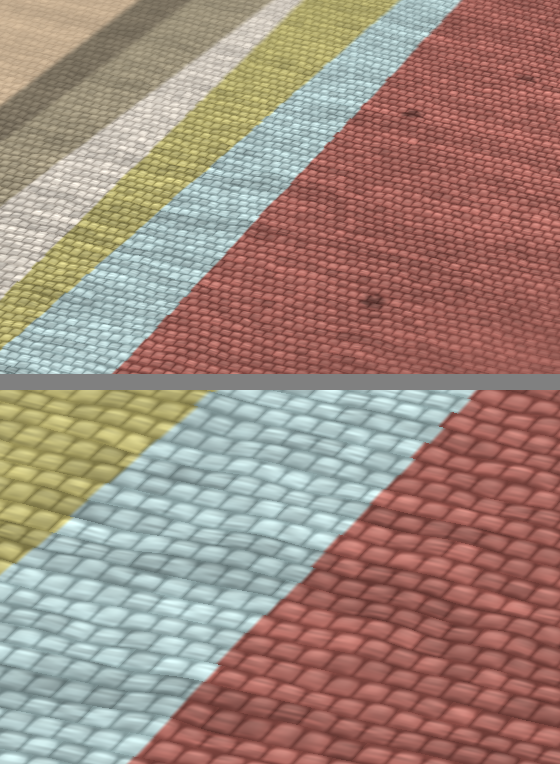
Top: the whole. Bottom: its middle third, enlarged.
Reproduce this texture procedurally as a Shadertoy shader.

```glsl
// Striped woven cloth seen at a slant: six coloured stripe edges run to the upper right,
// crossed by brick-laid rows of rounded threads that shrink with distance.
// Hashes vary rows and threads, noise adds fibres and slubs, and a soft focus fades the far corner.

const int EDGES = 6;
const vec3 TAN    = vec3(0.78, 0.69, 0.58);
const vec3 BROWN  = vec3(0.50, 0.46, 0.39);
const vec3 STONE  = vec3(0.62, 0.58, 0.49);
const vec3 CREAM  = vec3(0.82, 0.79, 0.75);
const vec3 OLIVE  = vec3(0.70, 0.67, 0.43);
const vec3 AQUA   = vec3(0.67, 0.76, 0.765);
const vec3 RED    = vec3(0.635, 0.385, 0.355);
const vec2 VANISH = vec2(3.36, 3.28);   // where the stripes converge
const float COLUMN_PITCH = 0.036;
const float ROW_PITCH = 0.023;
const float ROW_SLOPE = 0.23;
const float ROW_SHRINK = 0.35;

float hash(vec2 p) {
    vec3 q = fract(vec3(p.xyx) * 0.1031);
    q += dot(q, q.yzx + 33.33);
    return fract((q.x + q.y) * q.z);
}

float noise(vec2 p) {
    vec2 i = floor(p), f = fract(p);
    f = f * f * (3.0 - 2.0 * f);
    return mix(mix(hash(i), hash(i + vec2(1, 0)), f.x),
               mix(hash(i + vec2(0, 1)), hash(i + vec2(1, 1)), f.x), f.y);
}

float roundBox(vec2 p, vec2 halfSize, float radius) {
    vec2 d = abs(p) - halfSize + radius;
    return length(max(d, 0.0)) + min(max(d.x, d.y), 0.0) - radius;
}

// Canvas position to (column, row) thread coordinates
vec2 weaveCoords(vec2 p) {
    float foot = VANISH.x + (p.x - VANISH.x) * VANISH.y / (VANISH.y - p.y);
    float q = p.y + ROW_SLOPE * p.x;
    float row = -log(1.0 - ROW_SHRINK * q) / (ROW_PITCH * ROW_SHRINK);
    return vec2(foot / COLUMN_PITCH, row);
}

// Dyed colour; the last stripe's coverage is returned in alpha
vec4 stripes(vec2 p, float soft) {
    float bottomX[EDGES] = float[](-0.939, -0.832, -0.593, -0.202, -0.071, 0.303);
    float topX[EDGES] = float[](0.371, 0.512, 0.732, 0.811, 1.070, 1.234);
    vec3 dye[EDGES] = vec3[](BROWN, STONE, CREAM, OLIVE, AQUA, RED);
    vec3 color = TAN;
    float cover = 0.0;
    for (int i = 0; i < EDGES; i++) {
        float edge = mix(bottomX[i], topX[i], p.y);
        cover = smoothstep(-soft, soft, p.x - edge);
        color = mix(color, dye[i], cover);
    }
    return vec4(color, cover);
}

// Returns thread height in x and lit upper side in y
vec2 thread(vec2 f, float seed, float soft) {
    vec2 p = (f - 0.5) * vec2(1.7, 1.0);
    p.y += 0.16 * p.x * p.x - 0.03;
    float d = roundBox(p, vec2(0.82, 0.41 + 0.10 * seed), 0.32);
    float height = 1.0 - smoothstep(-0.20 - soft, 0.07 + soft, d);
    float crown = 1.0 - smoothstep(0.1, 0.9, abs(p.x + 0.1));
    return vec2(height, height * crown * smoothstep(-0.35, 0.25, p.y));
}

// Sparse dark knots, stretched along the rows
float slubs(vec2 w) {
    vec2 g = w / vec2(9.0, 14.0), id = floor(g);
    vec2 center = 0.3 + 0.4 * vec2(hash(id + 3.7), hash(id + 8.1));
    vec2 d = (fract(g) - center) * vec2(9.0, 14.0) / vec2(1.3, 1.0);
    float ragged = length(d) + 0.9 * (noise(w * vec2(2.0, 3.0)) - 0.5);
    return step(0.84, hash(id + 21.0)) * (1.0 - smoothstep(0.2, 1.2, ragged));
}

void mainImage(out vec4 fragColor, in vec2 fragCoord) {
    vec2 p = fragCoord / iResolution.y;
    float pixel = 1.0 / iResolution.y;
    float blur = smoothstep(0.2, 0.85, abs(p.y - 0.35 * p.x - 0.1));

    // Uneven rows, alternately shifted by half a thread
    vec2 w = weaveCoords(p);
    w.y += 0.6 * (noise(w * vec2(0.10, 0.12)) - 0.5) + 0.35 * (noise(w * vec2(0.5, 0.6)) - 0.5);
    float row = floor(w.y);
    float shift = 0.5 * mod(row, 2.0) + 0.25 * (hash(vec2(row, 5.0)) - 0.5);
    vec2 cell = vec2(floor(w.x + shift), row);
    vec2 f = vec2(fract(w.x + shift), fract(w.y));
    float rowPitch = ROW_PITCH * (1.0 - ROW_SHRINK * (p.y + ROW_SLOPE * p.x));
    float soft = 0.5 * pixel / rowPitch + 0.25 * blur;
    vec2 relief = thread(f, hash(cell + 17.0), soft);
    relief = mix(relief, vec2(0.72, 0.30), 0.75 * blur);

    // Dye, with edges stepping slightly from row to row
    float jitter = 0.008 * (hash(vec2(row, 9.0)) - 0.5) * (1.0 - blur);
    vec4 dye = stripes(p + vec2(jitter, 0.0), 1.2 * pixel + 0.002 + 0.014 * blur);

    // Tone varies by thread, row, fibre and long streak
    float tone = 0.12 * (hash(cell) - 0.5);
    tone += 0.16 * (noise(vec2(w.x * 0.12, row * 7.0)) - 0.5);
    tone += 0.20 * (noise(w * vec2(1.2, 7.0)) - 0.5);
    tone *= 1.0 - 0.7 * blur;
    tone += 0.10 * (noise(w * vec2(0.04, 0.4)) - 0.5);
    tone += 0.05 * (p.y - 0.5);

    // Shade gaps, rounded threads and their pale sheen
    vec3 gap = dye.rgb * (0.56 + 0.28 * dye.rgb);
    vec3 lit = dye.rgb * 1.02 + vec3(0.10, 0.105, 0.10) * relief.y;
    vec3 color = mix(gap, lit, relief.x) * (1.0 + tone);
    color *= 1.0 - 0.35 * slubs(w) * dye.a * (1.0 - 0.5 * blur);

    fragColor = vec4(clamp(color, 0.0, 1.0), 1.0);
}
```
